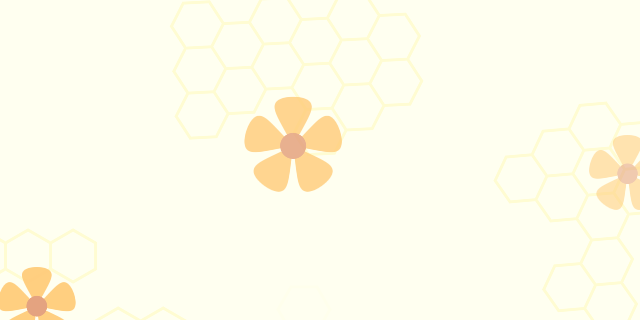
Reproduce this background procedurally as a Shadertoy shader.

```glsl
// Pale cream backdrop with faint honeycomb clusters and three soft flowers.
// Hexagon outlines sit on tilted lattices, with one bit mask of cells per column;
// each flower is one teardrop petal folded into five sectors, plus a round heart.

const vec3 CREAM = vec3(1.0, 1.0, 0.94);
const vec3 WAX   = vec3(1.0, 0.988, 0.825);
const vec3 PETAL = vec3(1.0, 0.80, 0.48);
const vec3 HEART = vec3(0.89, 0.62, 0.477);

const float TAU = 6.2831853;
const float APOTHEM = 0.0704;     // hexagon centre to side, in canvas heights
const float HALF_LINE = 0.0046;
const int COLUMNS = 6;
const int ROWS = 5;

vec2 rotate(vec2 p, float angle) {
    float c = cos(angle), s = sin(angle);
    return vec2(c * p.x - s * p.y, s * p.x + c * p.y);
}

// Signed distance to a hexagon with flat top and bottom
float hexagon(vec2 p, float apothem) {
    p = abs(p);
    return max(p.y, dot(p, vec2(0.8660254, 0.5))) - apothem;
}

// Coverage of a honeycomb; bit r of masks[c] switches on row r of column c
float honeycomb(vec2 p, vec2 origin, float tilt, int masks[COLUMNS], float pixel) {
    vec2 q = rotate(p - origin, -tilt);
    float d = 1.0;
    for (int c = 0; c < COLUMNS; c++) {
        for (int r = 0; r < ROWS; r++) {
            if (((masks[c] >> r) & 1) == 0) continue;
            float row = float(r) + 0.5 * float(c & 1);
            vec2 cell = APOTHEM * vec2(1.7320508 * float(c), -2.0 * row);
            d = min(d, abs(hexagon(q - cell, APOTHEM)));
        }
    }
    return 1.0 - smoothstep(-0.5 * pixel, 0.5 * pixel, d - HALF_LINE);
}

// Blends a five-petalled flower over the given colour
vec3 flower(vec3 base, vec2 p, vec2 center, float size, float opacity, float pixel) {
    vec2 q = (p - center) / size;
    float radius = length(q);

    // Fold all sectors onto the upright petal
    float sector = TAU / 5.0;
    float angle = atan(q.x, q.y);
    angle -= sector * floor(angle / sector + 0.5);
    vec2 local = radius * vec2(sin(angle), cos(angle));

    // Petal outline: half width = 0.55 t sqrt(1 - t^6)
    float t = local.y;
    float outline = local.x * local.x - 0.3025 * t * t * (1.0 - pow(abs(t), 6.0));
    float soft = max(fwidth(outline), 1e-5);
    float petal = 1.0 - smoothstep(-0.5 * soft, 0.5 * soft, outline);

    float edge = 0.5 * pixel / size;
    float heart = 1.0 - smoothstep(-edge, edge, radius - 0.265);
    vec3 tint = mix(PETAL, HEART, heart);
    return mix(base, tint, opacity * max(petal, heart));
}

void mainImage(out vec4 fragColor, in vec2 fragCoord) {
    float pixel = 1.0 / iResolution.y;
    vec2 p = fragCoord * pixel;

    // Honeycombs: top, right edge, lower left, and a barely visible cell below
    float top   = honeycomb(p, vec2(0.617, 0.922), 0.052, int[](7, 3, 3, 7, 7, 3), pixel);
    float right = honeycomb(p, vec2(1.616, 0.583), 0.087, int[](2, 11, 31, 3, 0, 0), pixel);
    float left  = honeycomb(p, vec2(0.510, 0.200), -TAU / 4.0, int[](28, 0, 3, 0, 0, 0), pixel);
    float faint = honeycomb(p, vec2(0.950, 0.033), 0.0, int[](1, 0, 0, 0, 0, 0), pixel);
    float comb = max(max(top, right), max(left, 0.12 * faint));
    vec3 color = mix(CREAM, WAX, comb);

    // Flowers
    color = flower(color, p, vec2(0.916, 0.544), 0.1536, 0.82, pixel);
    color = flower(color, p, vec2(0.115, 0.043), 0.1225, 0.95, pixel);
    color = flower(color, p, vec2(1.961, 0.457), 0.1210, 0.55, pixel);

    fragColor = vec4(color, 1.0);
}
```
